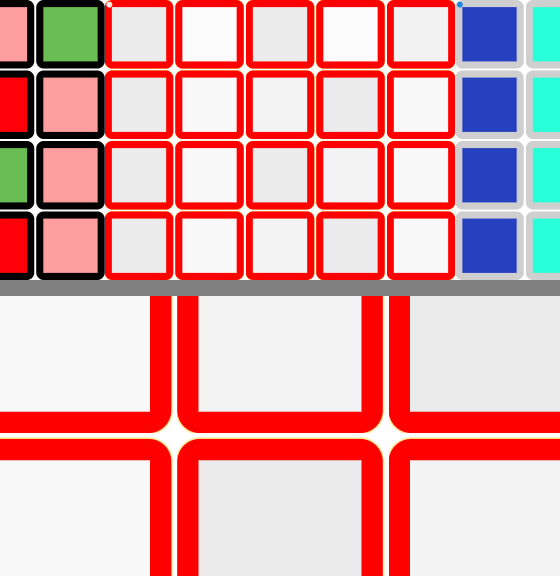
Top: the whole. Bottom: its middle third, enlarged.
Give the GLSL for this pattern, as a Shadertoy shader.

```glsl
const float GAP = 0.007;
const float TILE = 0.25 - 0.75 * GAP;
const float PITCH = TILE + GAP;
const float PANEL = 5.0 * PITCH - GAP;

float roundedBox(vec2 p, float halfSize, float radius) {
    vec2 d = abs(p) - halfSize + radius;
    return length(max(d, 0.0)) + min(max(d.x, d.y), 0.0) - radius;
}

float squareBox(vec2 p, float halfSize) {
    return max(abs(p.x), abs(p.y)) - halfSize;
}

float coverage(float dist, float pixel) {
    return clamp(0.5 - dist / pixel, 0.0, 1.0);
}

// Near-white tiles: checkered middle columns, paler outer ones
vec3 paleFill(vec2 cell) {
    float shade = 0.973;
    if (cell.y < 0.5 && cell.x > 0.5) shade = cell.x > 3.5 ? 0.95 : 0.985;
    else if (cell.x > 1.5 && cell.x < 3.5) shade = 0.953;
    bool inner = cell.x > 1.5 && cell.x < 3.5;
    if (cell.x < 0.5 || (inner && mod(cell.x + cell.y, 2.0) < 0.5)) shade = 0.922;
    return vec3(shade);
}

// Pink tiles with a green diagonal and alternating reds
vec3 warmFill(vec2 cell) {
    if (abs(cell.y - 2.0 * (4.0 - cell.x)) < 0.5) return vec3(0.41, 0.74, 0.32);
    if (mod(cell.x * cell.y, 2.0) > 0.5) return vec3(1.0, 0.0, 0.03);
    return vec3(1.0, 0.62, 0.62);
}

vec3 coolFill(vec2 cell) {
    return mod(cell.x, 2.0) < 0.5 ? vec3(0.15, 0.25, 0.75) : vec3(0.16, 1.0, 0.85);
}

void mainImage(out vec4 fragColor, in vec2 fragCoord) {
    float pixel = 1.0 / iResolution.y;
    vec2 p = (fragCoord - 0.5 * iResolution.xy) * pixel;

    // Panels of five by four tiles, touching side by side
    float panel = floor(p.x / PANEL + 0.5);
    vec2 local = vec2(p.x - (panel - 0.5) * PANEL, p.y + 0.5);
    vec2 cell = floor(local / PITCH);
    vec2 q = local - cell * PITCH - 0.5 * TILE;
    cell.y = 3.0 - cell.y;

    // Border and fill palette cycles through three panels
    float style = mod(panel, 3.0);
    vec3 border = vec3(1.0, 0.0, 0.0);
    vec3 fill = paleFill(cell);
    vec3 dotColor = vec3(1.0, 0.94, 0.9);
    if (style > 1.5) {
        border = vec3(0.0);
        fill = warmFill(cell);
    } else if (style > 0.5) {
        border = vec3(0.81);
        fill = coolFill(cell);
        dotColor = vec3(0.13, 0.53, 0.9);
    }

    // White gaps, with a thin yellow fringe around red borders
    float edge = roundedBox(q, 0.5 * TILE, 0.027);
    vec3 color = vec3(1.0);
    if (style < 0.5) color = mix(vec3(1.0, 0.88, 0.5), color, smoothstep(0.0, 0.0032, edge));

    // Rounded frame around a square fill
    color = mix(color, border, coverage(edge, pixel));
    color = mix(color, fill, coverage(squareBox(q, 0.097), pixel));

    // Small dot in the upper left corner of each panel
    float spot = length(local - vec2(0.0165, 0.9835)) - 0.0105;
    color = mix(color, dotColor, coverage(spot, pixel));

    fragColor = vec4(color, 1.0);
}
```
